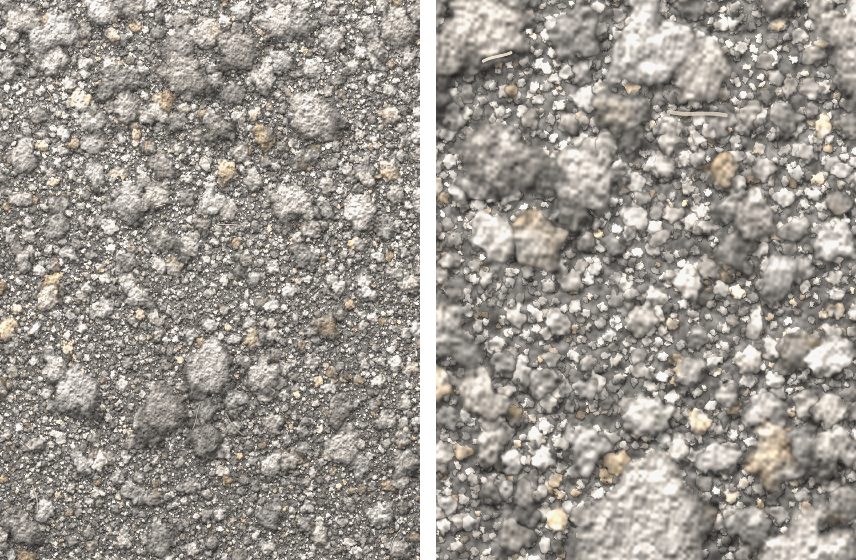
Left, the full canvas; right, a detail of the centre.
Reproduce this texture procedurally as a Shadertoy shader.

```glsl
// Dry crumbly soil: grey and tan clods over ever finer grains.
// Seven layers of jittered, domed clods are painted from fine to coarse, each with
// a contact shadow; noise relief roughens the surfaces, and a few pale fibres lie on top.

#define LAYERS 7
#define FINEST_CELL 0.0066
#define CELL_GROWTH 1.66
#define FIBRES 7
#define TAN_SHARE 0.15
#define SHADOW 0.38
#define RELIEF 0.8
#define CONTRAST 1.05
#define BRIGHTNESS 0.56
#define GREY vec3(1.03, 1.0, 0.965)
#define TAN vec3(1.17, 1.03, 0.85)
#define LIGHT vec3(-0.2, 0.5, 0.84)

vec3 hash3(vec2 p) {
    vec3 q = fract(vec3(p.xyx) * vec3(0.1031, 0.1030, 0.0973));
    q += dot(q, q.yxz + 33.33);
    return fract((q.xxy + q.yzz) * q.zyx);
}

// Smooth value noise, two independent channels
vec2 noise2(vec2 p) {
    vec2 i = floor(p), f = fract(p);
    f = f * f * (3.0 - 2.0 * f);
    vec2 low = mix(hash3(i).xy, hash3(i + vec2(1, 0)).xy, f.x);
    vec2 high = mix(hash3(i + vec2(0, 1)).xy, hash3(i + vec2(1, 1)).xy, f.x);
    return mix(low, high, f.y);
}

// Height of the crumbs that cover every surface
float crumbs(vec2 p) {
    return 0.42 * noise2(p * 120.0).x + 0.35 * noise2(p * 230.0 + 17.0).x
         + 0.23 * noise2(p * 420.0 + 51.0).x;
}

mat2 rotation(float a) {
    return mat2(cos(a), sin(a), -sin(a), cos(a));
}

// Rounded, slightly angular outline; 1 on the rim
float outline(vec2 q, mat2 turn, float stretch) {
    q = abs(turn * q) * vec2(stretch, 1.0 / stretch);
    return mix(length(q), max(max(q.x, q.y), 0.75 * (q.x + q.y)) * 1.08, 0.5);
}

// Paints one layer of clods over the ground
void paintClods(inout vec3 col, vec2 p, float layer, float relief, float pixel) {
    float cell = FINEST_CELL * pow(CELL_GROWTH, layer);
    float coarse = layer / float(LAYERS - 1);
    float share = mix(1.0, 0.25, pow(coarse, 0.7)) * mix(1.0, mix(0.65, 1.35, p.y), coarse);
    vec2 g = p / cell + layer * 37.0;
    vec2 warp = 0.24 * (noise2(g * 4.0) - 0.5) + 0.15 * (noise2(g * 9.0) - 0.5);

    for (int y = -1; y <= 1; y++)
    for (int x = -1; x <= 1; x++) {
        vec2 id = floor(g) + vec2(x, y);
        vec3 place = hash3(id + 7.0 * layer);
        if (place.z > share) continue;
        vec3 look = hash3(id + 113.0 + layer);
        vec3 shape = hash3(id + 271.0 + layer);

        float radius = mix(0.26, mix(0.54, 0.4, coarse), shape.x);
        vec2 q = (g + warp - id - place.xy) / radius;
        mat2 turn = rotation(6.283 * shape.y);
        float stretch = mix(0.82, 1.2, shape.z);
        float d = outline(q, turn, stretch);

        // Contact shadow falls mostly below the clod
        float shade = outline(q + vec2(-0.06, 0.2), turn, stretch);
        col *= 1.0 - SHADOW * (1.0 - smoothstep(0.7, 1.35, shade));

        // Domed lighting, dark rim and crumbly relief
        float lit = dot(normalize(vec3(q * d, 0.85)), LIGHT);
        float light = (0.4 + 0.72 * lit) * mix(1.0, 0.76, smoothstep(0.7, 1.05, d));
        light *= 1.0 + relief * mix(0.8, 1.05, coarse);

        float tone = mix(mix(0.48, 0.54, coarse), mix(0.92, 0.74, coarse), look.x);
        float patches = 0.3 * (noise2(g * 2.5 + 9.0).y - 0.5);
        float tan01 = smoothstep(1.0 - TAN_SHARE, 1.0, look.y + patches * 0.6);
        vec3 clod = tone * light * mix(GREY, TAN, 0.12 * look.z + 0.85 * tan01);

        float soft = 0.12 + pixel / (radius * cell);
        col = mix(col, clod, 1.0 - smoothstep(1.0 - soft, 1.0 + 0.5 * soft, d));
    }
}

// Thin bent fibres, pale with a faint shadow
void paintFibres(inout vec3 col, vec2 p, float aspect, float pixel) {
    for (int i = 0; i < FIBRES; i++) {
        vec3 place = hash3(vec2(float(i) * 13.0 + 3.0, 91.0));
        vec3 shape = hash3(vec2(float(i) * 7.0 + 5.0, 157.0));
        vec2 q = rotation(6.283 * place.z) * (p - place.xy * vec2(aspect, 1.0));
        float len = mix(0.008, 0.028, shape.x);
        q.y += 0.15 * len * sin(q.x / len * 1.6 + 6.283 * shape.y);
        float d = length(vec2(max(abs(q.x) - len, 0.0), q.y));
        float width = mix(0.0006, 0.0013, shape.z);
        col *= 1.0 - 0.3 * (1.0 - smoothstep(width, width * 4.0, d));
        vec3 straw = mix(0.62, 0.86, shape.y) * vec3(1.06, 1.0, 0.91);
        col = mix(col, straw, 0.8 * (1.0 - smoothstep(width - pixel * 0.5, width + pixel * 0.5, d)));
    }
}

void mainImage(out vec4 fragColor, in vec2 fragCoord) {
    vec2 p = fragCoord / iResolution.y;
    float pixel = 1.0 / iResolution.y;

    // Relief lit from above, plus the shade of the pits
    float height = crumbs(p);
    float slope = height - crumbs(p + vec2(-0.001, 0.0025));
    float relief = RELIEF * (1.2 * slope + 0.9 * (height - 0.5));

    vec3 col = GREY * (0.45 + 0.4 * relief);
    for (int i = 0; i < LAYERS; i++) paintClods(col, p, float(i), relief, pixel);
    paintFibres(col, p, iResolution.x / iResolution.y, pixel);

    // Broad drift in brightness, lighter toward the top
    col *= mix(0.96, 1.12, p.y) + 0.12 * (noise2(p * 5.0).x - 0.5);
    col = (col - 0.52) * CONTRAST + BRIGHTNESS;
    fragColor = vec4(clamp(col, 0.06, 0.97), 1.0);
}
```
